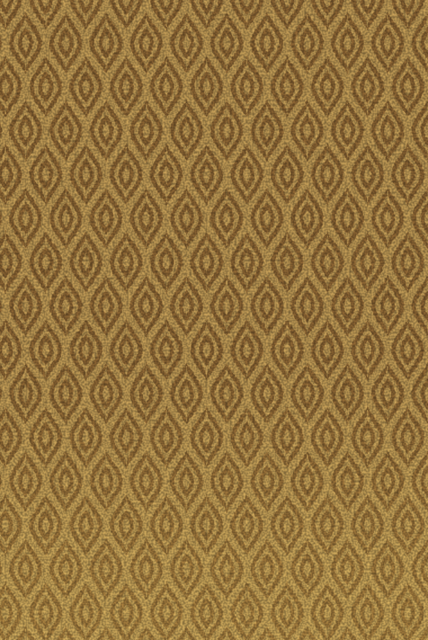
Write a Shadertoy shader that draws this pattern.

```glsl
// Woven ogee lattice in two golds, each cell nesting a flame, an eye and a core, with pile grain.

const float PI = 3.14159265;
const vec2 REPEATS = vec2(10.64, 14.6);   // motifs across, rows up
const vec2 PHASE = vec2(0.137, 0.618);    // centre of the first motif
const float ROW_HEIGHT = 1.09;            // row pitch in motif widths

vec2 hashGradient(vec2 cell) {
    vec3 h = fract(cell.xyx * vec3(0.1031, 0.1030, 0.0973));
    h += dot(h, h.yzx + 33.33);
    float angle = 2.0 * PI * fract((h.x + h.y) * h.z);
    return vec2(cos(angle), sin(angle));
}

float gradientNoise(vec2 p) {
    vec2 i = floor(p), f = p - i;
    vec2 u = f * f * f * (f * (f * 6.0 - 15.0) + 10.0);
    float a = dot(hashGradient(i), f);
    float b = dot(hashGradient(i + vec2(1, 0)), f - vec2(1, 0));
    float c = dot(hashGradient(i + vec2(0, 1)), f - vec2(0, 1));
    float d = dot(hashGradient(i + vec2(1, 1)), f - vec2(1, 1));
    return mix(mix(a, b, u.x), mix(c, d, u.x), u.y);
}

// Pointed upright lens; size holds its half width and half height.
float almond(vec2 p, vec2 size) {
    float t = p.y / size.y;
    float slope = 2.0 * size.x * t / size.y;
    return (abs(p.x) - size.x * (1.0 - t * t)) / sqrt(1.0 + slope * slope);
}

// Ogee with concave tips, its outline drawn inward by inset.
float ogee(vec2 p, vec2 size, float inset) {
    float t = PI * clamp(p.y / size.y, -1.0, 1.0);
    float slope = 0.5 * PI * size.x * sin(t) / (size.y * ROW_HEIGHT);
    float halfWidth = 0.5 * size.x * (1.0 + cos(t)) - inset;
    float sides = (abs(p.x) - halfWidth) / sqrt(1.0 + slope * slope);
    return max(sides, (abs(p.y) - size.y) * ROW_HEIGHT);
}

// Dark parts of one cell: outer ogee less the flame, then the eye less its core.
float motif(vec2 p) {
    float neck = exp(-20.0 * p.y * p.y);
    float outer = ogee(p, vec2(0.5, 1.0), 0.108 - 0.015 * neck);
    float flame = ogee(p, vec2(0.30, 0.62), 0.0);
    float eye = almond(p, vec2(0.185, 0.36));
    float core = almond(p, vec2(0.09, 0.19));
    return min(max(outer, -flame), max(eye, -core));
}

// Two interleaved grids make the half-drop repeat.
float lattice(vec2 p) {
    float d = 1.0;
    for (int i = 0; i < 2; i++) {
        vec2 q = p - float(i) * vec2(0.5, 1.0);
        q = vec2(fract(q.x + 0.5) - 0.5, mod(q.y + 1.0, 2.0) - 1.0);
        d = min(d, motif(q));
    }
    return d;
}

// Short tufts: mostly fine noise with a little coarse.
float pileGrain(vec2 p, float density) {
    return 0.85 * gradientNoise(p * density)
         + 0.25 * gradientNoise(p * density * 0.57 + 17.3);
}

void mainImage(out vec4 fragColor, in vec2 fragCoord) {
    vec2 uv = fragCoord / iResolution.xy;
    vec2 canvas = fragCoord / iResolution.x;
    float grain = pileGrain(canvas, 190.0);
    float fray = pileGrain(canvas + 5.7, 150.0);

    // Pattern mask with frayed, smoothed edges
    float d = lattice(uv * REPEATS - PHASE) + 0.04 * fray;
    float soft = 0.015 + 0.6 * REPEATS.x / iResolution.x;
    float light = smoothstep(-soft, soft, d);

    // Ground lightens towards the bottom; figure stays nearly even
    float rise = smoothstep(0.0, 0.48, uv.y);
    vec3 ground = mix(vec3(0.545, 0.415, 0.205), vec3(0.465, 0.335, 0.170), rise);
    vec3 figure = mix(vec3(0.675, 0.555, 0.300), vec3(0.640, 0.515, 0.285), rise);
    vec3 color = mix(ground, figure, light);

    // Pile shading and faint uneven wear
    float wear = gradientNoise(canvas * 13.0);
    color *= 1.0 + 0.42 * grain + 0.02 * wear;
    fragColor = vec4(clamp(color, 0.0, 1.0), 1.0);
}
```
